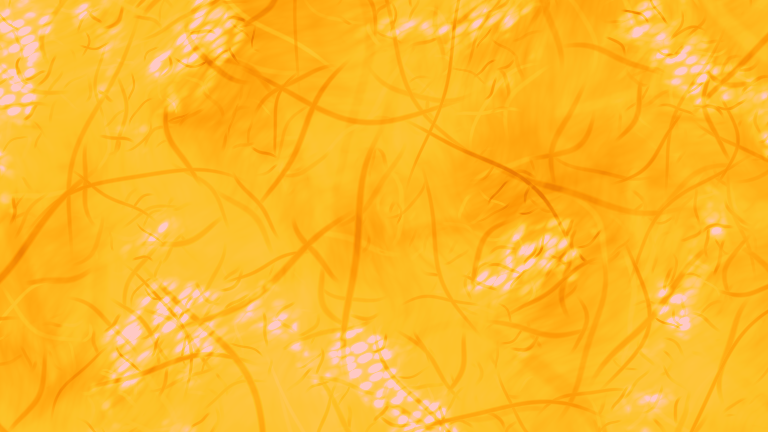
Reproduce this texture procedurally as a WebGL 2 fragment shader.

```glsl
#version 300 es
precision highp float;

uniform vec2 u_resolution;
out vec4 fragColor;

#define BASE_TONE 1.78
#define CLOUD_SCALE 3.4
#define CLOUD_GAIN 1.75
#define SIDE_FALLOFF 0.9
#define GRAIN_DIRECTION 0.85
#define ANGLE_SPREAD 1.7
#define BRUSH_GAIN 1.5
#define DARK_STRAND 1.6
#define LIGHT_STRAND 1.0
#define GLINT_GAIN 3.6
#define GLINT_SCALE 46.0

mat2 rotate(float a) {
  float c = cos(a), s = sin(a);
  return mat2(c, s, -s, c);
}

vec4 hash4(vec2 cell, float seed) {
  vec4 k = vec4(dot(cell, vec2(127.1, 311.7)), dot(cell, vec2(269.5, 183.3)),
                dot(cell, vec2(419.2, 371.9)), dot(cell, vec2(87.3, 231.1)));
  return fract(sin(k + seed * 17.3) * 43758.5);
}

// Layered, mutually bent sines, roughly -1 to 1
float clouds(vec2 p) {
  float sum = 0.0, amp = 0.5;
  for (int i = 0; i < 6; i++) {
    p = rotate(1.15) * p * 1.65 + 2.7;
    sum += amp * sin(p.x * 0.7 + 1.4 * sin(p.y * 0.6)) * cos(p.y * 0.8 + sin(p.x * 0.5));
    amp *= 0.63;
  }
  return sum;
}

// Distance to the nearest scattered point
float cellular(vec2 p) {
  vec2 id = floor(p), f = p - id;
  float nearest = 2.0;
  for (int y = -1; y <= 1; y++)
    for (int x = -1; x <= 1; x++) {
      vec2 o = vec2(x, y);
      nearest = min(nearest, length(o + hash4(id + o, 3.0).xy - f));
    }
  return nearest;
}

// Wavering short strokes running along x, about -0.5 to 0.5
float brushed(vec2 p) {
  p.y += 0.025 * sin(p.x * 11.0) + 0.01 * sin(p.x * 27.0 + p.y * 9.0);
  float coarse = cellular(p * vec2(9.0, 30.0));
  float fine = cellular(p * vec2(22.0, 64.0) + 7.0);
  return 0.6 * (0.5 - coarse) + 0.4 * (0.5 - fine);
}

// Curved tapering strands, one per cell; x = dark cover, y = light cover
vec2 strands(vec2 p, float size, float halfLength, float width, float lightShare, float seed) {
  vec2 id = floor(p / size), cover = vec2(0.0);
  float pixel = 0.6 / u_resolution.y;
  for (int y = -2; y <= 2; y++)
    for (int x = -2; x <= 2; x++) {
      vec2 cell = id + vec2(x, y);
      vec4 h = hash4(cell, seed), g = hash4(cell, seed + 5.0);
      float side = h.z * 2.0 - 1.0;
      float angle = GRAIN_DIRECTION + ANGLE_SPREAD * side * (0.4 + 0.6 * abs(side));
      vec2 q = (p - (cell + h.xy) * size) * rotate(angle);
      float reach = halfLength * mix(0.5, 1.0, h.w);
      float u = q.x / reach;
      float bend = (g.x - 0.5) * 0.9;
      float curve = reach * (bend * u * u + 0.05 * sin(u * 4.0 + g.y * 6.3));
      float slope = 2.0 * bend * u + 0.2 * cos(u * 4.0 + g.y * 6.3);
      float d = abs(q.y - curve) / sqrt(1.0 + slope * slope);
      float w = width * mix(0.55, 1.3, g.z) * (1.0 - 0.5 * u * u) + pixel;
      float body = smoothstep(w, w * 0.3, d) * smoothstep(1.0, 0.6, abs(u));
      body *= mix(0.4, 1.0, g.y);
      if (g.w < lightShare) cover.y = max(cover.y, body);
      else cover.x = max(cover.x, body);
    }
  return cover;
}

// Rust, orange, amber, gold, straw, peach, pink
vec3 ramp(float t) {
  vec3 c = mix(vec3(0.92, 0.49, 0.01), vec3(0.99, 0.60, 0.02), clamp(t + 1.0, 0.0, 1.0));
  c = mix(c, vec3(1.00, 0.68, 0.08), clamp(t, 0.0, 1.0));
  c = mix(c, vec3(0.99, 0.76, 0.15), clamp(t - 1.0, 0.0, 1.0));
  c = mix(c, vec3(1.00, 0.78, 0.31), clamp(t - 2.0, 0.0, 1.0));
  c = mix(c, vec3(1.00, 0.78, 0.46), clamp(t - 3.0, 0.0, 1.0));
  return mix(c, vec3(1.00, 0.79, 0.77), clamp(t - 4.0, 0.0, 1.0));
}

void main() {
  vec2 p = gl_FragCoord.xy / u_resolution.y;
  float across = gl_FragCoord.x / u_resolution.x - 0.5;
  vec2 bent = p + 0.03 * vec2(sin(p.y * 9.0 + 1.0), sin(p.x * 8.0));

  // Soft mottled ground, paler on the left
  float cloud = clouds(bent * CLOUD_SCALE);
  float tone = BASE_TONE + CLOUD_GAIN * cloud - SIDE_FALLOFF * across;

  // Brushed texture in two directions that trade places
  float patchy = clouds(bent * CLOUD_SCALE * 1.9 + 11.0) + 0.3 * cloud - 0.3 * across;
  vec2 along = bent * rotate(GRAIN_DIRECTION - 0.2);
  float turn = smoothstep(-0.15, 0.15, clouds(p * 3.0 + 31.0));
  float brush = mix(brushed(along), brushed(bent * rotate(GRAIN_DIRECTION + 0.9)), turn);
  tone += BRUSH_GAIN * brush * mix(0.5, 1.4, smoothstep(-0.3, 0.4, patchy));

  // Folds, long strands, medium strands, short bristles
  vec2 folds = strands(p, 0.29, 0.34, 0.03, 0.45, 1.0);
  vec2 longOnes = strands(p, 0.25, 0.33, 0.0085, 0.25, 2.0);
  vec2 medium = strands(p, 0.13, 0.14, 0.0075, 0.35, 7.0);
  vec2 bristles = strands(p, 0.052, 0.05, 0.0045, 0.35, 9.0);
  bristles *= smoothstep(-0.25, 0.3, patchy);
  vec2 fine = max(longOnes, max(medium * 0.85, bristles));
  tone += 0.6 * (folds.y - folds.x) + LIGHT_STRAND * fine.y * (1.0 - fine.x);

  // Hold the lights near gold, then break pale glints through them
  tone = min(tone, 2.0 + 0.45 * (tone - 2.0));
  float speck = cellular(along * vec2(0.5, 1.0) * GLINT_SCALE);
  float glint = smoothstep(0.2, 0.6, patchy);
  tone += GLINT_GAIN * glint * mix(0.12, 1.0, smoothstep(0.65, 0.2, speck));
  tone -= DARK_STRAND * fine.x * (1.0 + 0.5 * glint);

  fragColor = vec4(ramp(tone), 1.0);
}
```
